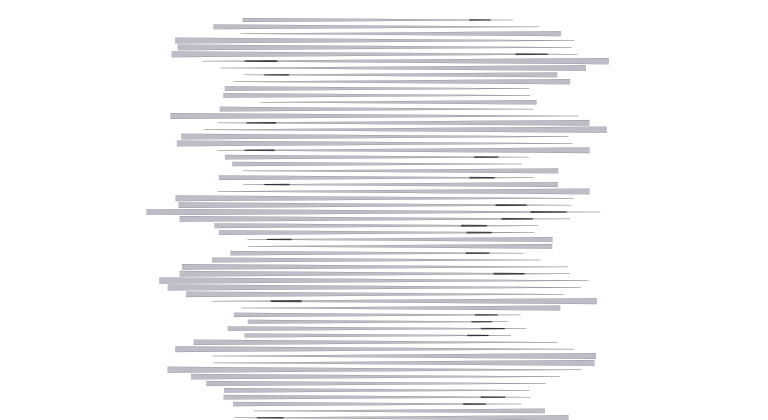
This pattern is drawn by a WebGL 1 fragment shader. Its source:

```glsl
precision highp float;
// Stacked horizontal slivers: thin grey wedges pointing left or right on white.

uniform vec2 u_resolution;

const float TAU = 6.2831853;
const float ROW_STEP = 0.01633;   // lengths are fractions of canvas height
const float TOP_MARGIN = 0.0312;
const float OUTLINE = 0.0005;
const vec3 PAPER = vec3(1.0);
const vec3 FILL = vec3(0.74, 0.74, 0.78);
const vec3 INK = vec3(0.36, 0.37, 0.37);
const vec3 DARK_INK = vec3(0.08, 0.08, 0.10);

float hash(float n) {
  return fract(sin(n * 127.1 + 11.7) * 4375.85);
}

// One-dimensional gradient noise, roughly -0.5 to 0.5
float gradientNoise(float x) {
  float cell = floor(x);
  float f = x - cell;
  float a = (hash(cell) * 2.0 - 1.0) * f;
  float b = (hash(cell + 1.0) * 2.0 - 1.0) * (f - 1.0);
  return mix(a, b, f * f * f * (f * (f * 6.0 - 15.0) + 10.0));
}

// Distance from x to the closest tooth of a regular comb
float combDistance(float x, float start, float period) {
  return abs(mod(x - start + 0.5 * period, period) - 0.5 * period);
}

// Share of a pixel centred on x that lies between lo and hi
float coverage(float x, float lo, float hi, float pixel) {
  float covered = min(x + 0.5 * pixel, hi) - max(x - 0.5 * pixel, lo);
  return clamp(covered / pixel, 0.0, 1.0);
}

// Long side of a row: slow swells with uneven detail
float rowReach(float row) {
  float swell = 0.079 * cos(TAU * (row - 6.2) / 11.15);
  return 0.443 + swell + 0.17 * gradientNoise(row * 1.37);
}

// -1 when the thick end is on the left, 1 when it is on the right
float thickSide(float row) {
  float broadBeat = step(combDistance(row, 8.2, 8.46), 0.97);
  float quickBeat = step(combDistance(row, 0.0, 3.333), 0.4) * step(row, 26.5);
  return max(broadBeat, quickBeat) * 2.0 - 1.0;
}

// Paint one wedge; p.y is measured from the row's axis
vec3 paintWedge(vec3 base, vec2 p, float row, float pixel) {
  float side = thickSide(row);
  float reach = rowReach(row);
  float tip = -reach * (side < 0.0 ? 0.91 : 0.81);
  float x = p.x * side;
  float along = clamp((x - tip) / (reach - tip), 0.0, 1.0);
  float halfHeight = 0.0131 * reach * along;

  // Some rows have a dark dash where the outlines meet near the tip
  float dashStart = 0.06 + 0.12 * hash(row + 31.0);
  float dash = coverage(along, dashStart, dashStart + 0.08, pixel * 2.0);
  dash *= step(0.55, hash(row + 73.0));

  float outer = halfHeight + OUTLINE * (1.0 + dash);
  float inside = coverage(x, tip, reach, pixel);
  float stroke = inside * coverage(p.y, -outer, outer, pixel);
  float body = inside * coverage(p.y, -halfHeight, halfHeight, pixel);
  vec3 strokeColor = mix(INK, DARK_INK, dash);
  vec3 bodyColor = mix(FILL, DARK_INK, dash * 0.6);

  // The body replaces its own share of the stroke
  return base * (1.0 - stroke) + strokeColor * (stroke - body) + bodyColor * body;
}

void main() {
  float pixel = 1.0 / u_resolution.y;
  vec2 p = vec2(gl_FragCoord.x - 0.5 * u_resolution.x, gl_FragCoord.y) * pixel;

  // Count rows downward from the top
  float depth = 1.0 - p.y - TOP_MARGIN;
  float row = floor(depth / ROW_STEP + 0.5);
  vec3 color = PAPER;
  if (row >= 1.0) {
    color = paintWedge(color, vec2(p.x, depth - row * ROW_STEP), row, pixel);
  }
  gl_FragColor = vec4(color, 1.0);
}
```
